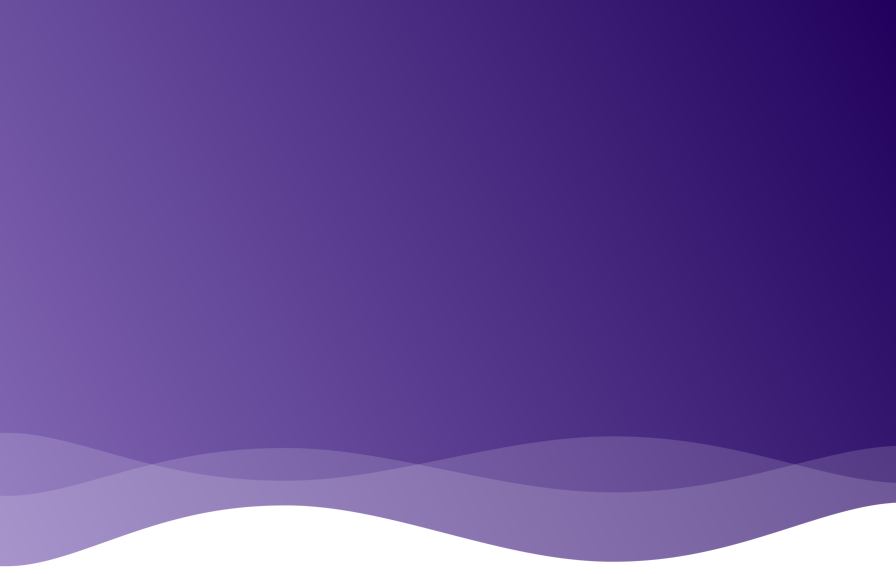
Give the GLSL for this background, as a Shadertoy shader.

```glsl
// Violet diagonal gradient above two translucent mirrored waves and a white wave.

const vec3 DEEP_VIOLET = vec3(0.125, 0.0, 0.36);
const vec3 SOFT_VIOLET = vec3(0.525, 0.42, 0.718);
const vec3 WHITE = vec3(1.0);
const float VEIL_OPACITY = 0.15;

// Eased ramp from 0 to 1; bend moves its midpoint sideways.
float bentRamp(float start, float end, float bend, float x) {
    float u = clamp((x - start) / (end - start), 0.0, 1.0);
    u += bend * u * (1.0 - u);
    return u * u * (3.0 - 2.0 * u);
}

// Swell shared by every wave: trough, crest, deeper trough, crest.
float swell(float x) {
    float height = -0.0549;
    height += 0.0834 * bentRamp(0.008, 0.319, 0.35, x);
    height -= 0.0773 * bentRamp(0.319, 0.684, 0.03, x);
    height += 0.0813 * bentRamp(0.684, 1.009, -0.25, x);
    return height;
}

// Smooth coverage of the area under a crest line.
float below(float crest, float y, float softness) {
    return smoothstep(-softness, softness, crest - y);
}

vec3 skyGradient(vec2 uv) {
    float t = dot(1.0 - uv, vec2(0.735, 0.265));
    return mix(DEEP_VIOLET, SOFT_VIOLET, t);
}

void mainImage(out vec4 fragColor, in vec2 fragCoord) {
    vec2 uv = fragCoord / iResolution.xy;
    float softness = 0.75 / iResolution.y;
    float wave = swell(uv.x);
    vec3 color = skyGradient(uv);

    // Two veils, each the mirror of the other about one level
    for (float side = -1.0; side <= 1.0; side += 2.0) {
        float veil = below(0.191 + side * wave, uv.y, softness);
        color = mix(color, WHITE, VEIL_OPACITY * veil);
    }

    // Opaque foreground wave
    color = mix(color, WHITE, below(0.0833 + 1.27 * wave, uv.y, softness));

    fragColor = vec4(color, 1.0);
}
```
